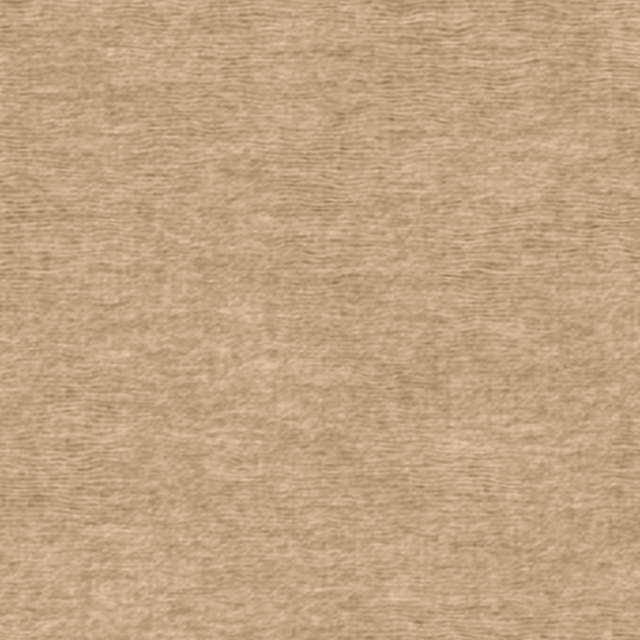
This texture is drawn by a Shadertoy shader. Its source:

```glsl
// Fine tan cloth: thin horizontal weft threads that wander slightly, with short
// dark gaps between them (stretched cellular noise), long pale and dark slubs,
// slanted fuzzy fibres and a soft fine grain, all added up as one tone.

#define BASE_COLOR   vec3(0.763, 0.652, 0.518)
#define TONE_TINT    vec3(1.0, 1.0, 1.07)
#define THREADS      128.0
#define GAPS_ACROSS  44.0
#define THREAD_DEPTH 0.016
#define GAP_DEPTH    0.065
#define DASH_DEPTH   0.018
#define SLUB_DEPTH   0.013
#define FIBRE_DEPTH  0.013
#define GRAIN_DEPTH  0.018
#define WARP_DEPTH   0.006
#define MOTTLE_DEPTH 0.006

const float TAU = 6.2831853;

vec2 hash2(vec2 cell) {
    vec3 h = fract(cell.xyx * vec3(0.1031, 0.1030, 0.0973));
    h += dot(h, h.yzx + 33.33);
    return fract((h.xx + h.yz) * h.zy);
}

// Smooth value noise, scaled to about zero mean and unit deviation
float noise(vec2 p) {
    vec2 cell = floor(p);
    vec2 f = fract(p);
    f = f * f * (3.0 - 2.0 * f);
    float low  = mix(hash2(cell).x, hash2(cell + vec2(1, 0)).x, f.x);
    float high = mix(hash2(cell + vec2(0, 1)).x, hash2(cell + vec2(1, 1)).x, f.x);
    return (mix(low, high, f.y) - 0.5) * 4.6;
}

// Cellular noise: soft pits of random strength, kept near the thread valleys
float gaps(vec2 p) {
    vec2 cell = floor(p);
    float deepest = 0.0;
    for (int y = -1; y <= 1; y++) {
        for (int x = -1; x <= 1; x++) {
            vec2 id = cell + vec2(x, y);
            vec2 center = id + 0.5 + (hash2(id) - 0.5) * vec2(0.9, 0.3);
            float strength = hash2(id + 71.0).y;
            float pit = 1.0 - smoothstep(0.1, 0.55, length(p - center));
            deepest = max(deepest, pit * strength * strength);
        }
    }
    return deepest;
}

// Layered sines and broad noise bend the thread rows a little
float threadBend(vec2 uv) {
    float waves = 0.30 * sin(uv.x * 17.0 + uv.y * 23.0)
                + 0.18 * sin(uv.x * 41.0 - uv.y * 57.0 + 1.3)
                + 0.10 * sin(uv.x * 97.0 + uv.y * 83.0 + 4.1);
    return waves + 0.16 * noise(uv * vec2(24.0, 36.0));
}

void mainImage(out vec4 fragColor, in vec2 fragCoord) {
    vec2 uv = fragCoord / iResolution.y;
    float row = uv.y * THREADS + threadBend(uv);

    // The weave shows clearly in some patches and is fuzzy in others
    float clarity = clamp(0.75 + 0.4 * uv.y + 0.3 * noise(uv * 8.0 + 5.0), 0.25, 1.5);

    // Threads and the dark gaps between them
    float tone = THREAD_DEPTH * clarity * cos(TAU * row);
    tone -= GAP_DEPTH * clarity * gaps(vec2(uv.x * GAPS_ACROSS, row));

    // Short dashes and long slubs along the threads
    tone += DASH_DEPTH * noise(vec2(uv.x * 52.0, row * 1.5) + 13.0);
    tone += SLUB_DEPTH * noise(vec2(uv.x * 11.0, row * 0.8) + 29.0);

    // Slanted fibres and fine grain
    vec2 slanted = vec2(uv.x + 0.6 * uv.y, uv.y - 0.6 * uv.x);
    tone += FIBRE_DEPTH * (1.6 - 0.6 * clarity) * noise(slanted * vec2(90.0, 190.0) + 47.0);
    tone += GRAIN_DEPTH * noise(uv * vec2(170.0, 235.0) + 61.0);

    // Faint upright warp threads and broad mottling
    tone += WARP_DEPTH * noise(uv * vec2(150.0, 12.0) + 83.0);
    tone += MOTTLE_DEPTH * noise(uv * vec2(9.0, 13.0) + 97.0);

    fragColor = vec4(BASE_COLOR + tone * TONE_TINT, 1.0);
}
```
